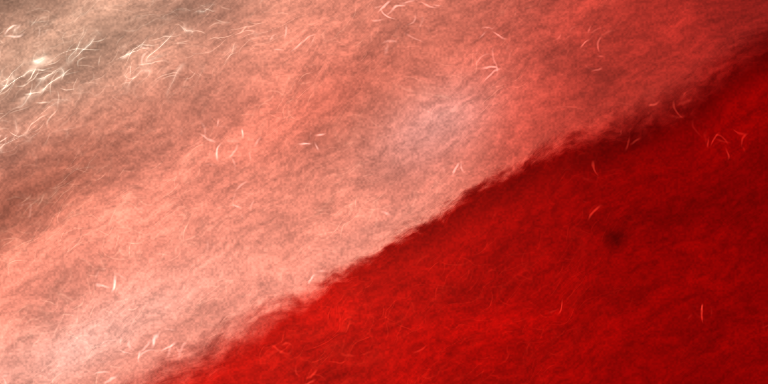
This texture is drawn by a Shadertoy shader. Its source:

```glsl
float hash(vec2 p) {
    vec3 q = fract(vec3(p.xyx) * 0.1031);
    q += dot(q, q.yzx + 33.33);
    return fract((q.x + q.y) * q.z);
}

float noise(vec2 p) {
    vec2 i = floor(p), f = fract(p);
    f = f * f * (3.0 - 2.0 * f);
    float low = mix(hash(i), hash(i + vec2(1, 0)), f.x);
    float high = mix(hash(i + vec2(0, 1)), hash(i + vec2(1, 1)), f.x);
    return mix(low, high, f.y);
}

vec2 rotate(vec2 p, float angle) {
    float c = cos(angle), s = sin(angle);
    return vec2(c * p.x + s * p.y, c * p.y - s * p.x);
}

float fbm(vec2 p) {
    float sum = 0.0, weight = 0.5;
    for (int i = 0; i < 5; i++) {
        sum += weight * noise(p);
        p = rotate(p, 0.4) * 2.03 + 17.3;
        weight *= 0.5;
    }
    return sum / 0.97;
}

// Thin continuous threads along the crests of noise
float threads(vec2 p) {
    float crest = 1.0 - abs(2.0 * noise(p) - 1.0);
    return pow(crest, 7.0) * smoothstep(0.35, 0.75, noise(p * 0.6 + 40.0));
}

// Soft elliptical falloff
float glow(vec2 p, vec2 center, vec2 radius, float angle) {
    vec2 d = rotate(p - center, angle) / radius;
    return exp(-dot(d, d));
}

// Curved hairs, one per jittered grid cell
float fibers(vec2 p, float scale, float angle, float spread, float width) {
    vec2 q = p * scale, cell = floor(q);
    float light = 0.0;
    for (int j = -1; j <= 1; j++)
    for (int i = -1; i <= 1; i++) {
        vec2 id = cell + vec2(i, j);
        vec2 center = id + vec2(hash(id + 7.1), hash(id + 23.7));
        vec2 d = rotate(q - center, angle + spread * (hash(id + scale) - 0.5));
        d.y += (hash(id + 41.0) - 0.5) * d.x * d.x;
        float line = 1.0 - smoothstep(0.0, width * scale, abs(d.y));
        float taper = 1.0 - smoothstep(0.2, 0.9, abs(d.x));
        light += line * taper * pow(hash(id + 59.0), 2.0);
    }
    return light;
}

// Height of the boundary between pale and deep red cloth
float boundary(float x) {
    return 0.02 + 0.61 * (x - 0.44) - 0.21 * max(x - 1.28, 0.0)
         + 0.4 * max(x - 1.8, 0.0);
}

vec3 paleCloth(vec2 p, float cloud, float above) {
    vec3 color = mix(vec3(0.95, 0.56, 0.47), vec3(0.83, 0.46, 0.38), smoothstep(0.3, 0.95, p.y));
    float shade = smoothstep(0.95, 1.65, p.x - 0.25 * (p.y - 0.7));
    color = mix(color, vec3(0.68, 0.20, 0.16), shade);
    color = mix(color, vec3(0.56, 0.12, 0.10), smoothstep(1.55, 2.0, p.x));
    color = mix(color, vec3(0.82, 0.62, 0.52), glow(p, vec2(0.15, 0.88), vec2(0.7, 0.26), 0.4));
    color = mix(color, vec3(0.44, 0.35, 0.29), 0.8 * glow(p, vec2(0.0, 1.05), vec2(0.26, 0.12), 0.2));
    color = mix(color, vec3(0.66, 0.36, 0.28), 0.75 * glow(p, vec2(0.05, 0.47), vec2(0.36, 0.11), 0.55));
    color = mix(color, vec3(0.74, 0.36, 0.29), 0.6 * glow(p, vec2(0.86, 0.74), vec2(0.28, 0.10), 0.5));
    color *= 0.72 + 0.56 * cloud;
    // Luminous patches and the rim beside the fold
    float mist = 0.45 + cloud;
    color = mix(color, vec3(0.99, 0.72, 0.65), min(0.8 * mist, 1.0) * glow(p, vec2(0.18, 0.08), vec2(0.42, 0.11), 0.45));
    color = mix(color, vec3(0.96, 0.65, 0.60), min(0.9 * mist, 1.0) * glow(p, vec2(1.12, 0.66), vec2(0.16, 0.09), 0.6));
    float rim = exp(-pow((above - 0.06) / 0.06, 2.0)) * (1.0 - smoothstep(1.05, 1.35, p.x));
    return mix(color, vec3(0.95, 0.58, 0.50), 0.7 * rim);
}

vec3 deepCloth(vec2 p, float cloud, float above) {
    vec3 color = mix(vec3(0.71, 0.09, 0.06), vec3(0.51, 0.012, 0.01), smoothstep(0.85, 1.75, p.x));
    color = mix(color, vec3(0.69, 0.03, 0.015), 0.55 * glow(p, vec2(1.3, 0.08), vec2(0.42, 0.18), 0.3));
    color *= 0.78 + 0.44 * cloud;
    float fold = exp(-pow((above + 0.04) / 0.05, 2.0)) * smoothstep(0.8, 1.2, p.x);
    color *= 1.0 - 0.2 * fold;
    return color * (1.0 - 0.35 * glow(p, vec2(1.6, 0.38), vec2(0.025), 0.0));
}

void mainImage(out vec4 fragColor, in vec2 fragCoord) {
    vec2 p = fragCoord / iResolution.y;
    p.x *= 2.0 * iResolution.y / iResolution.x;

    // Diagonal weave, from broad clouds to fine grain
    vec2 warp = vec2(fbm(p * 5.0), fbm(p * 5.0 + 31.0)) - 0.5;
    vec2 along = rotate(p + 0.1 * warp, 0.52);
    float cloud = fbm(along * vec2(4.0, 8.0));
    float streak = fbm(along * vec2(32.0, 75.0));
    float grain = noise(p * 190.0) - 0.5;

    float above = p.y - boundary(p.x) + 0.06 * warp.y + 0.05 * (streak - 0.5);
    float softness = 0.024 + 0.07 * smoothstep(1.0, 0.4, p.x) + 0.05 * smoothstep(1.25, 1.9, p.x);
    float pale = smoothstep(-softness, softness, above);
    vec3 color = mix(deepCloth(p, cloud, above), paleCloth(p, cloud, above), pale);
    color *= 1.0 + 0.32 * (streak - 0.5) + 0.15 * grain;

    // Fine threads everywhere, brightest in clumps at the upper left
    vec2 bent = p + 0.08 * warp;
    float hair = 0.6 * fibers(bent, 34.0, 0.5, 2.0, 0.0035) + 0.5 * fibers(bent + 3.0, 17.0, 0.55, 1.5, 0.0035);
    float web = threads(along * vec2(14.0, 52.0)) + threads(rotate(bent, 0.95) * vec2(16.0, 44.0) + 70.0);
    float tufts = smoothstep(0.4, 0.65, fbm(along * vec2(5.0, 11.0) + 9.0));
    float shine = glow(p, vec2(0.22, 0.84), vec2(0.55, 0.16), 0.5);
    float lit = pale * smoothstep(2.0, 0.9, p.x);
    color += lit * (hair + 0.35 * web) * vec3(0.11, 0.12, 0.10) * (0.3 + tufts);
    color += pale * shine * (hair + 0.8 * web) * vec3(0.34, 0.40, 0.39) * (0.25 + tufts);
    color += (1.0 - lit) * (hair + 0.4 * web) * vec3(0.14, 0.06, 0.035) * (0.25 + tufts) * smoothstep(2.2, 0.7, p.x);

    // Scattered short glints
    float glint = fibers(bent + 8.0, 30.0, 0.7, 2.6, 0.005) * smoothstep(0.74, 0.85, noise(p * 11.0 + 5.0));
    color += glint * mix(vec3(0.3, 0.14, 0.10), vec3(0.36), lit);
    fragColor = vec4(clamp(color, 0.0, 1.0), 1.0);
}
```
